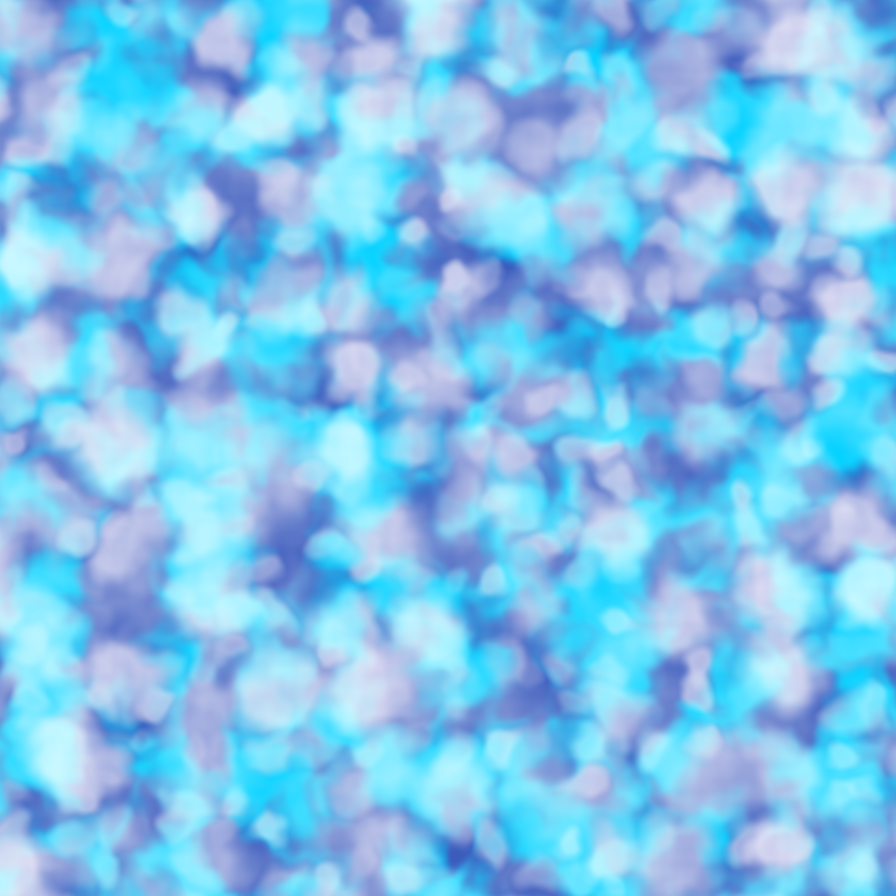
Reproduce this texture procedurally as a Shadertoy shader.

```glsl
// Soft cloud puffs over a mottled ground of indigo and bright cyan.
// Two layers of scattered soft discs, bent by gradient noise, set the paleness;
// a separate fractal noise sets the hue, and four corner colours are blended.

#define INDIGO     vec3(0.23, 0.36, 0.74)
#define CYAN       vec3(0.02, 0.82, 1.00)
#define LAVENDER   vec3(0.86, 0.86, 0.95)
#define ICE        vec3(0.78, 0.97, 1.00)
#define HUE_SCALE  11.0
#define BIG_PUFFS  11.0
#define SMALL_PUFFS 21.0
#define PUFF_CORE  0.38
#define WARP       0.022
#define GROUND_PALE 0.25

vec2 hash2(vec2 p) {
    vec3 q = fract(p.xyx * vec3(0.1031, 0.1030, 0.0973));
    q += dot(q, q.yzx + 33.33);
    return fract((q.xx + q.yz) * q.zy);
}

vec2 gradientAt(vec2 cell) {
    float angle = 6.2832 * hash2(cell + 91.0).x;
    return vec2(cos(angle), sin(angle));
}

float gradientNoise(vec2 p) {
    vec2 i = floor(p), f = p - i;
    vec2 u = f * f * f * (f * (f * 6.0 - 15.0) + 10.0);
    vec2 e = vec2(0.0, 1.0);
    float low = mix(dot(gradientAt(i), f),
                    dot(gradientAt(i + e.yx), f - e.yx), u.x);
    float high = mix(dot(gradientAt(i + e.xy), f - e.xy),
                     dot(gradientAt(i + e.yy), f - e.yy), u.x);
    return mix(low, high, u.y);
}

float fractalNoise(vec2 p) {
    float sum = 0.0, gain = 1.0;
    for (int octave = 0; octave < 3; octave++) {
        sum += gain * gradientNoise(p);
        p = mat2(1.6, 1.2, -1.2, 1.6) * p + 17.3;
        gain *= 0.5;
    }
    return sum;
}

// Lays soft discs, one per grid cell, over the given paleness.
float addPuffs(float pale, vec2 p, float seed, float minStrength, float maxStrength) {
    vec2 cell = floor(p);
    for (int y = -1; y <= 1; y++)
    for (int x = -1; x <= 1; x++) {
        vec2 id = cell + vec2(x, y);
        vec2 place = hash2(id + seed);
        vec2 look = hash2(id + seed + 57.0);
        vec2 center = id + 0.2 + 0.6 * place;
        float radius = mix(0.42, 0.74, look.x);
        float disc = smoothstep(1.0, PUFF_CORE, length(p - center) / radius);
        float present = step(0.24, look.y);
        float strength = mix(minStrength, maxStrength, fract(look.y * 7.3));
        pale = mix(pale, 0.98, disc * present * strength);
    }
    return pale;
}

void mainImage(out vec4 fragColor, in vec2 fragCoord) {
    vec2 uv = fragCoord / iResolution.y;

    // Bend the plane so the discs become irregular
    vec2 bend = vec2(fractalNoise(uv * 13.0 + 5.0), fractalNoise(uv * 13.0 + 45.0));
    vec2 p = uv + WARP * bend;

    // Paleness: cloudy ground, small haze, then large puffs
    float pale = GROUND_PALE + 0.45 * fractalNoise(uv * 9.0 + 30.0);
    pale = clamp(pale, 0.0, 1.0);
    pale = addPuffs(pale, p * SMALL_PUFFS, 13.0, 0.15, 0.7);
    pale = addPuffs(pale, p * BIG_PUFFS, 141.0, 0.4, 1.0);
    pale += 0.08 * gradientNoise(uv * 38.0 + 8.0);

    // Faint wisps along both axes
    float wisps = gradientNoise(uv * vec2(80.0, 11.0)) + gradientNoise(uv * vec2(11.0, 80.0) + 60.0);
    pale = clamp(pale + 0.035 * wisps, 0.0, 1.0);

    // Hue: indigo to cyan on the ground, lavender to ice on the puffs
    float hue = smoothstep(-0.36, 0.36, fractalNoise(p * HUE_SCALE + 70.0));
    vec3 ground = mix(INDIGO, CYAN, hue);
    vec3 cloud = mix(LAVENDER, ICE, hue);
    fragColor = vec4(mix(ground, cloud, pale), 1.0);
}
```
